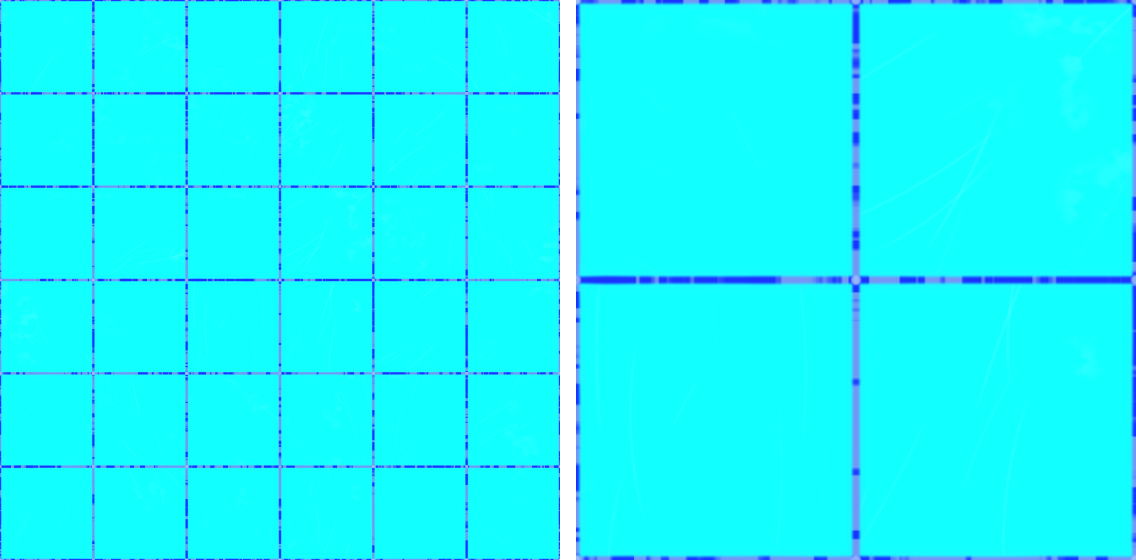
Left, the full canvas; right, a detail of the centre.
Reproduce this texture map procedurally as a WebGL 1 fragment shader.

```glsl
precision highp float;

uniform vec2 u_resolution;

const float TILES = 6.0;
const int SCRATCHES = 9;
const vec3 GLAZE = vec3(0.065, 1.0, 1.0);
const vec3 WORN_GLAZE = vec3(0.30, 1.0, 1.0);
const vec3 DEEP_GROUT = vec3(0.10, 0.20, 1.0);
const vec3 PALE_GROUT = vec3(0.45, 0.59, 0.97);
const vec3 CORNER_GROUT = vec3(0.62, 0.76, 0.98);

float hash(vec2 p) {
  return fract(sin(dot(p, vec2(127.1, 311.7))) * 43758.5453);
}

float noise(vec2 p) {
  vec2 i = floor(p);
  vec2 f = fract(p);
  f = f * f * (3.0 - 2.0 * f);
  float low = mix(hash(i), hash(i + vec2(1.0, 0.0)), f.x);
  float high = mix(hash(i + vec2(0.0, 1.0)), hash(i + 1.0), f.x);
  return mix(low, high, f.y);
}

float fbm(vec2 p) {
  float sum = 0.0;
  float gain = 0.5;
  for (int i = 0; i < 4; i++) {
    sum += gain * noise(p);
    p = p * 2.03 + 17.3;
    gain *= 0.5;
  }
  return sum;
}

// Coverage of a joint centred on distance zero
float jointMask(float dist, float along, float id, float aa) {
  float wobble = 0.003 * (noise(vec2(along * 9.0, id + 40.5)) - 0.5);
  return 1.0 - smoothstep(0.004, 0.004 + max(0.017, aa), dist + wobble);
}

// Broken dark and pale dashes along a joint
vec3 jointColour(float along, float id) {
  float dashes = noise(vec2(along * 22.0, id * 7.0));
  float fine = noise(vec2(along * 55.0, id * 7.0 + 3.0));
  float drift = noise(vec2(along * 2.3, id * 7.0 + 5.0));
  float level = dashes * 0.65 + fine * 0.35 + (drift - 0.5) * 0.4;
  return mix(DEEP_GROUT, PALE_GROUT, smoothstep(0.36, 0.58, level));
}

// One thin, slightly bent scratch that fades towards its ends
float scratch(vec2 p, vec2 centre, float angle, float reach, float bend, float aa) {
  vec2 d = p - centre;
  float c = cos(angle);
  float s = sin(angle);
  vec2 q = vec2(c * d.x + s * d.y, c * d.y - s * d.x);
  q.y += bend * q.x * q.x;
  float line = 1.0 - smoothstep(0.001, 0.001 + max(0.008, aa), abs(q.y));
  return line * (1.0 - smoothstep(reach * 0.4, reach, abs(q.x)));
}

// Scratches of one tile share a rough direction
float scratches(vec2 p, vec2 tile, float aa) {
  float lean = 0.3 + 1.3 * hash(tile + 3.7);
  lean *= hash(tile + 8.1) < 0.25 ? -1.0 : 1.0;
  float sum = 0.0;
  for (int i = 0; i < SCRATCHES; i++) {
    vec2 seed = tile * 13.0 + float(i) * vec2(1.7, 2.9);
    vec2 centre = vec2(hash(seed), hash(seed + 5.3));
    float angle = lean + 0.7 * (hash(seed + 9.1) - 0.5);
    float reach = mix(0.08, 0.42, hash(seed + 14.9));
    float bend = 0.8 * (hash(seed + 21.3) - 0.5);
    sum += scratch(p, centre, angle, reach, bend, aa) * hash(seed + 30.7);
  }
  return sum;
}

// Small cloudy scuffs gathered in a few places
float scuffs(vec2 p, vec2 tile) {
  vec2 q = p + tile * 5.7;
  float place = smoothstep(0.56, 0.75, fbm(q * 3.0 + 60.0));
  return place * smoothstep(0.40, 0.65, fbm(q * 15.0));
}

void main() {
  vec2 grid = gl_FragCoord.xy / u_resolution * TILES;
  float aa = TILES / min(u_resolution.x, u_resolution.y);
  vec2 tile = floor(grid);
  vec2 local = fract(grid);
  vec2 joint = mod(floor(grid + 0.5), TILES);
  vec2 dist = abs(local - 0.5);
  dist = 0.5 - dist;

  // Glaze wear
  float amount = mix(0.25, 1.0, hash(tile + 0.5));
  float wear = 0.38 * scratches(local, tile, aa) + 0.45 * scuffs(local, tile);
  vec3 colour = mix(GLAZE, WORN_GLAZE, clamp(wear * amount, 0.0, 0.7));

  // Soft shading beside the joints
  float edge = min(dist.x, dist.y);
  float rim = 1.0 - smoothstep(0.012, 0.045, edge);
  colour = mix(colour, vec3(0.20, 0.92, 1.0), 0.3 * rim);

  // Joints and their crossings
  float upright = jointMask(dist.x, grid.y, joint.x, aa);
  float level = jointMask(dist.y, grid.x, joint.y + 11.0, aa);
  colour = mix(colour, jointColour(grid.y, joint.x), upright);
  colour = mix(colour, jointColour(grid.x, joint.y + 11.0), level);
  float corner = 1.0 - smoothstep(0.010, 0.010 + max(0.014, aa), length(dist));
  colour = mix(colour, CORNER_GROUT, 0.85 * corner);

  gl_FragColor = vec4(colour, 1.0);
}
```
